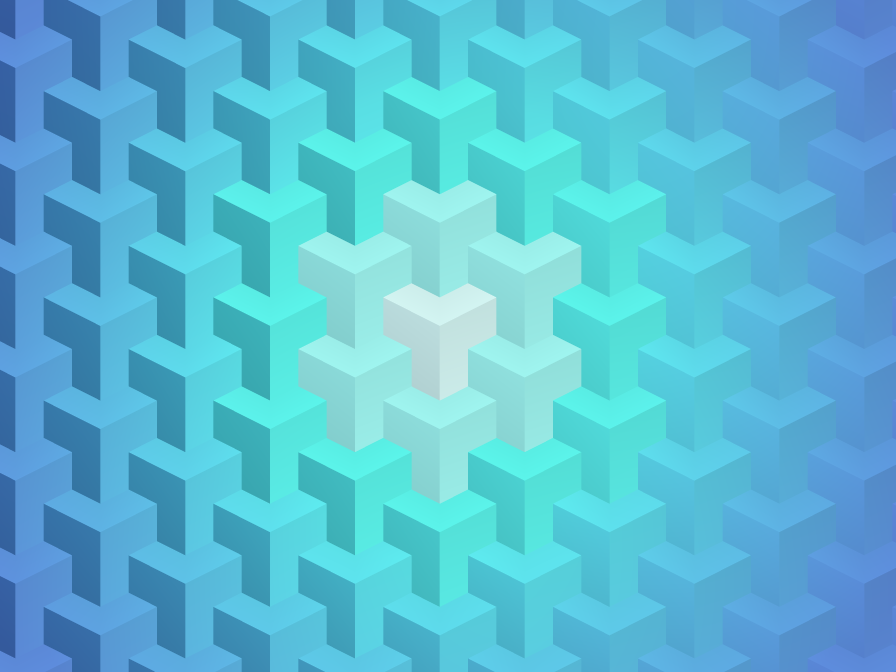
Reproduce this background procedurally as a Shadertoy shader.

```glsl
// Interlocking isometric blocks, glowing white at the centre and fading through aqua to blue.
#define ORIGIN vec2(-0.0122, 0.0150)  // front corner of the central block
#define UNIT 0.0421                   // quarter of a block's width
#define RISE 0.0212                   // height gained by a slanted edge per UNIT
#define PERIOD 0.1535                 // vertical distance between blocks
#define WHITE vec3(0.81, 0.94, 0.93)
#define PALE vec3(0.61, 0.94, 0.92)
#define AQUA vec3(0.35, 0.94, 0.90)
#define CYAN vec3(0.36, 0.90, 0.92)
#define BLUE vec3(0.36, 0.54, 0.85)
#define SHADE_NEAR vec3(0.58, 0.67, 0.74)  // left faces at the left border
#define SHADE_FAR vec3(0.95, 0.95, 0.97)   // left faces at the right border

const int SAMPLES = 3;

// Upper outline of a block; a is the distance from its axis in UNITs.
float topOutline(float a) {
    return RISE * (a < 1.0 ? 2.0 + a : 4.0 - a);
}

// Finds the block covering p: xy = position inside it, zw = lattice index.
vec4 findBlock(vec2 p) {
    vec4 block = vec4(0.0);
    float firstColumn = floor(p.x / (3.0 * UNIT));
    for (int i = 0; i < 2; i++) {
        float column = firstColumn + float(i);
        float x = p.x / UNIT - 3.0 * column;
        float a = abs(x);
        float y = p.y - 0.5 * PERIOD * column;
        float row = ceil((y - topOutline(a)) / PERIOD);
        y -= row * PERIOD;
        // Outer wings end where the block of the next column begins.
        bool inWing = a < 2.0 && y > RISE * (1.0 + a) - 0.5 * PERIOD;
        if (a < 1.0 || inWing) block = vec4(x, y, column, row);
    }
    return block;
}

// Colour by hexagonal ring, then by elliptical distance from the centre.
vec3 baseColor(float ring, vec2 p, vec2 center) {
    float dist = length(mix(center, p, 0.6) * vec2(1.0, 0.85));
    if (ring < 0.5) return WHITE;
    if (ring < 1.5) return PALE;
    if (ring < 2.5) return mix(AQUA, CYAN, 0.5 * smoothstep(0.2, 0.4, dist));
    return mix(CYAN, BLUE, clamp((dist - 0.32) / 0.42, 0.0, 1.0));
}

vec3 shadeBlocks(vec2 p) {
    vec4 block = findBlock(p - ORIGIN);
    vec2 local = block.xy;
    vec2 cell = block.zw;
    float ring = max(max(abs(cell.x), abs(cell.y)), abs(cell.x + cell.y));
    vec2 center = vec2(3.0 * UNIT * cell.x, PERIOD * (cell.y + 0.5 * cell.x));
    vec3 color = baseColor(ring, p - ORIGIN, center);

    float a = abs(local.x);
    float aboveEdge = local.y - RISE * a;
    float drop = clamp(-aboveEdge / (PERIOD - 2.0 * RISE), 0.0, 1.0);
    if (aboveEdge > 0.0) {
        // Top face: slightly brighter along the front edges
        float back = clamp(aboveEdge / (2.0 * RISE), 0.0, 1.0);
        return color * mix(1.02, 0.99, back);
    }
    if (local.x < 0.0) {
        // Left face: in shade, deeper towards the left of the canvas
        vec3 shade = mix(SHADE_NEAR, SHADE_FAR, smoothstep(-0.65, 0.6, p.x));
        if (ring < 1.5) shade = mix(shade, vec3(0.94), 0.7);
        return color * shade * mix(1.02, 0.97, drop);
    }
    // Right face: lit, slightly dimmer towards the right of the canvas
    float lit = mix(0.98, 0.94, smoothstep(-0.3, 0.6, p.x));
    return color * lit * mix(0.97, 1.01, drop);
}

void mainImage(out vec4 fragColor, in vec2 fragCoord) {
    // Average a grid of samples for smooth edges
    vec3 sum = vec3(0.0);
    for (int j = 0; j < SAMPLES; j++) {
        for (int i = 0; i < SAMPLES; i++) {
            vec2 offset = (vec2(i, j) + 0.5) / float(SAMPLES) - 0.5;
            sum += shadeBlocks((fragCoord + offset - 0.5 * iResolution.xy) / iResolution.y);
        }
    }
    fragColor = vec4(sum / float(SAMPLES * SAMPLES), 1.0);
}
```
